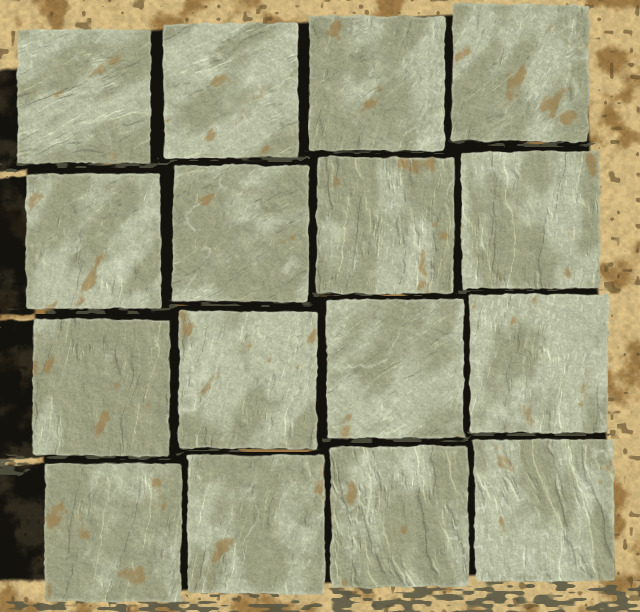
Write a WebGL 2 fragment shader that draws this texture.

```glsl
#version 300 es
precision highp float;
uniform vec2 u_resolution;
out vec4 outColor;

#define COUNT 4
#define FIRST_CENTRE vec2(0.183, 0.1345)
#define COLUMN_STEP vec2(0.2364, 0.0122)
#define ROW_STEP vec2(-0.0136, 0.2351)
#define HALF_SIZE 0.1160
#define JITTER 0.0100
#define MIN_GAP 0.0022
#define CHIPPING 0.0055
#define RELIEF 0.85

const vec3 STONE = vec3(0.61, 0.62, 0.50), PALE = vec3(0.72, 0.74, 0.63);
const vec3 VEIN = vec3(0.83, 0.85, 0.76), SIDE = vec3(0.33, 0.33, 0.26);
const vec3 SAND = vec3(0.82, 0.72, 0.50), EARTH = vec3(0.60, 0.47, 0.27);
const vec3 SHADOW = vec3(0.075, 0.07, 0.05);

float hash(vec2 p) {
  return fract(sin(dot(p, vec2(127.1, 311.7))) * 43758.5453);
}

float noise(vec2 p) {
  vec2 i = floor(p), f = fract(p);
  f = f * f * (3.0 - 2.0 * f);
  return mix(mix(hash(i), hash(i + vec2(1, 0)), f.x),
             mix(hash(i + vec2(0, 1)), hash(i + vec2(1, 1)), f.x), f.y);
}

float fbm(vec2 p) {
  float sum = 0.0, amp = 0.5;
  for (int i = 0; i < 5; i++, amp *= 0.5) {
    sum += amp * noise(p);
    p = mat2(1.6, 1.2, -1.2, 1.6) * p + 7.3;
  }
  return sum;
}

mat2 rotation(float a) {
  return mat2(cos(a), sin(a), -sin(a), cos(a));
}

float roundedBox(vec2 p, float halfSize, float radius) {
  vec2 q = abs(p) - halfSize + radius;
  return length(max(q, 0.0)) + min(max(q.x, q.y), 0.0) - radius;
}

// Split surface: layers drawn out along x
float cleft(vec2 p) {
  p.y += 0.05 * fbm(p * 9.0);
  float layers = fbm(p * vec2(7.0, 32.0));
  return layers + 0.45 * fbm(p * 55.0) + 0.25 * smoothstep(0.48, 0.54, layers);
}

vec3 stoneColor(vec2 local, vec2 id, float edge) {
  float glint = id.x / float(COUNT - 1), tone = hash(id + 9.1) - 0.5;
  mat2 grain = rotation(-mix(0.5, 1.8, hash(id + 3.7)));
  vec2 q = grain * local + id * 5.3 + 2.0;
  float slope = cleft(q) - cleft(q + grain * vec2(0.0018, 0.0024));
  float patches = fbm(q * vec2(12.0, 22.0));
  vec3 color = mix(STONE, PALE, smoothstep(0.40, 0.68, patches + 0.16 * tone + 0.05 * glint));
  // Pale veins that break off along their length
  float wave = noise(q * vec2(6.0, 24.0) + 2.5 * fbm(q * 10.0));
  float vein = 1.0 - smoothstep(0.0, 0.07, abs(wave - 0.5));
  vein *= smoothstep(0.45, 0.65, noise(q * 13.0 + 4.0));
  color = mix(color, VEIN, 0.5 * vein * smoothstep(0.25, 0.6, fbm(q * 90.0)));
  // Relief, grain, glints and rust
  color *= 1.0 + RELIEF * clamp(slope, -0.22, 0.25);
  color *= 0.95 + 0.10 * noise(local * 420.0 + id);
  float flecks = smoothstep(0.70, 0.84, noise(q * vec2(130.0, 210.0)));
  color = mix(color, VEIN, flecks * (0.25 + 0.4 * glint) * smoothstep(0.42, 0.6, patches));
  color = mix(color, EARTH, 0.6 * smoothstep(0.67, 0.76, fbm(q * vec2(17.0, 28.0) + 31.0)));
  // Worn rim
  float rim = smoothstep(-0.006, -0.001, edge) * noise(local * 130.0 + id);
  return mix(color, VEIN, 0.5 * rim);
}

vec3 groundColor(vec2 p) {
  vec3 color = mix(EARTH, SAND, smoothstep(0.26, 0.47, fbm(p * 22.0)));
  color *= 0.86 + 0.28 * fbm(p * 150.0);
  return mix(color, EARTH * 0.6, 0.6 * smoothstep(0.78, 0.90, noise(p * 95.0)));
}

void main() {
  vec2 p = gl_FragCoord.xy / u_resolution.y, local = vec2(0), id = vec2(0);
  float pixel = 1.0 / u_resolution.y;
  // Nearest and second nearest stone
  float nearest = 9.0, second = 9.0, halfSize = HALF_SIZE;
  for (int n = 0; n < COUNT * COUNT; n++) {
    vec2 cell = vec2(n % COUNT, n / COUNT);
    vec2 shift = JITTER * (vec2(hash(cell + 1.3), hash(cell + 5.9)) - 0.5);
    vec2 centre = FIRST_CENTRE + cell.x * COLUMN_STEP + cell.y * ROW_STEP + shift;
    vec2 q = rotation(0.03 * (hash(cell + 8.2) - 0.5)) * (p - centre);
    float size = HALF_SIZE + 0.0010 * cell.x - 0.0014 * cell.y;
    float d = roundedBox(q, size, 0.007);
    second = min(second, max(d, nearest));
    if (d < nearest) { nearest = d; local = q; id = cell; halfSize = size; }
  }
  float edge = max(nearest, MIN_GAP - 0.5 * (second - nearest));
  edge += CHIPPING * (0.65 * noise(p * 48.0) + 0.35 * noise(p * 150.0));
  // Dark joints, and shade to the left with a lit slit between rows
  vec2 grid = inverse(mat2(COLUMN_STEP, ROW_STEP)) * (p - FIRST_CENTRE);
  vec2 fromMiddle = abs(grid - 0.5 * float(COUNT - 1));
  float joint = 1.0 - smoothstep(1.93, 1.96, max(fromMiddle.x, fromMiddle.y));
  float ragged = grid.y + 0.06 * (fbm(p * 30.0) - 0.5);
  float leftShade = smoothstep(-0.34, -0.30, ragged) * (1.0 - smoothstep(3.20, 3.24, ragged));
  leftShade *= smoothstep(0.012, 0.035, abs(fract(ragged) - 0.5)) * step(grid.x, 0.0);
  vec3 ground = groundColor(p);
  float lit = 0.6 * smoothstep(0.42, 0.65, fbm(p * 24.0)) * (1.0 - joint);
  vec3 color = mix(ground, mix(SHADOW, ground * 0.32, lit), max(joint, leftShade));
  // Broken lower faces and clay seen inside the joints
  float below = smoothstep(0.0, 0.003, -local.y - halfSize + 0.005);
  color = mix(color, SIDE, 0.85 * below * smoothstep(0.48, 0.66, noise(p * vec2(60.0, 190.0))));
  color = mix(color, EARTH, joint * below * smoothstep(0.80, 0.88, noise(p * vec2(17.0, 60.0))));
  float cover = 1.0 - smoothstep(-pixel, pixel, edge);
  outColor = vec4(mix(color, stoneColor(local, id, edge), cover), 1.0);
}
```
